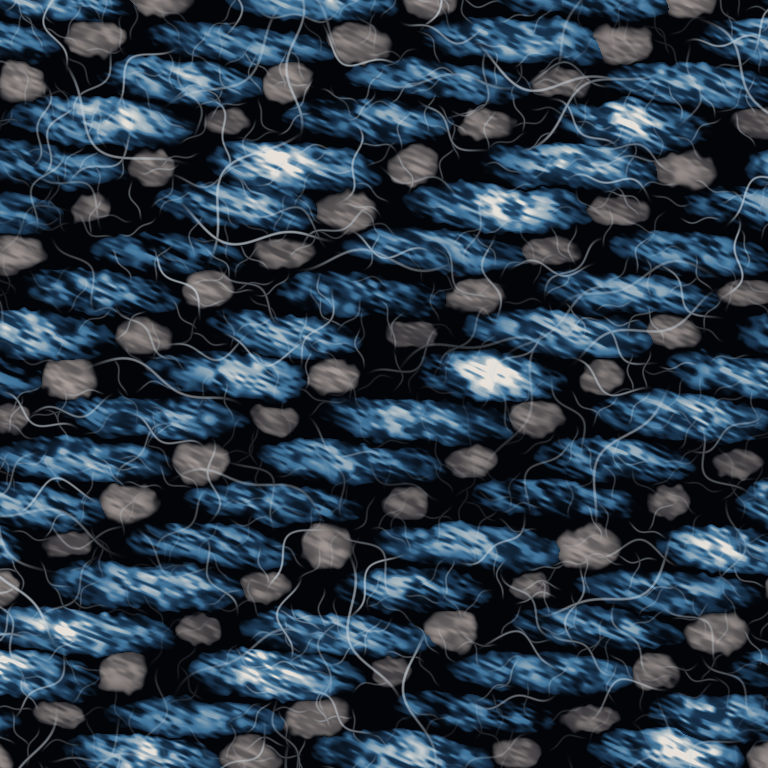
This texture is drawn by a WebGL 1 fragment shader. Its source:

```glsl
precision highp float;
// Close-up of worn denim: floating blue yarns in staggered twill rows, with small
// grey weft knots between them. Each yarn is a rounded shape shaded by stretched
// noise along its twist; layers of curved stray fibres are scattered over the top.
uniform vec2 u_resolution;

const vec2 REPEATS = vec2(2.9, 18.2);       // twill repeats across, rows up
const vec2 WEAVE_ORIGIN = vec2(1.36, 0.25); // weave phase, in repeats
const float ROW_SHIFT = 0.2595;             // sideways step per row, in repeats
const float ORIGIN_ROW = 17.0;
const float YARN_OFFSET = 0.56;             // knot centre to yarn centre
const vec2 YARN_SIZE = vec2(0.116, 0.029);  // half sizes, in canvas units
const vec2 KNOT_SIZE = vec2(0.037, 0.024);
const float YARN_TILT = 0.07;
const float TWIST_ANGLE = 0.42;
const float WEAR = 0.62;
const float FIBRE_STRENGTH = 0.72;

const vec3 SHADOW = vec3(0.008, 0.016, 0.032);
const vec3 NAVY = vec3(0.09, 0.19, 0.29);
const vec3 BLUE = vec3(0.25, 0.45, 0.60);
const vec3 PALE = vec3(0.59, 0.67, 0.72);
const vec3 CREAM = vec3(0.90, 0.88, 0.85);
const vec3 KNOT_DARK = vec3(0.14, 0.14, 0.16);
const vec3 KNOT_LIGHT = vec3(0.68, 0.64, 0.62);
const vec3 FIBRE = vec3(0.78, 0.82, 0.85);

vec2 hash2(vec2 p) {
  vec3 q = fract(p.xyx * vec3(0.1031, 0.1030, 0.0973));
  q += dot(q, q.yzx + 33.33);
  return fract((q.xx + q.yz) * q.zy);
}

float noise(vec2 p) {
  vec2 i = floor(p), f = fract(p);
  f *= f * (3.0 - 2.0 * f);
  float low = mix(hash2(i).x, hash2(i + vec2(1, 0)).x, f.x);
  float high = mix(hash2(i + vec2(0, 1)).x, hash2(i + vec2(1, 1)).x, f.x);
  return mix(low, high, f.y);
}

vec2 rotate(vec2 p, float a) {
  float c = cos(a), s = sin(a);
  return vec2(c * p.x - s * p.y, s * p.x + c * p.y);
}

// One bent hair per grid cell; halfWidth is in canvas units.
float fibres(vec2 p, float scale, float halfWidth, float density, float curl) {
  vec2 g = p * scale, cell = floor(g);
  float blur = scale / u_resolution.y, w = halfWidth * scale, result = 0.0;
  for (int j = -1; j <= 1; j++) {
    for (int i = -1; i <= 1; i++) {
      vec2 id = cell + vec2(i, j);
      vec2 spot = hash2(id + scale), form = hash2(id + scale + 57.0);
      vec2 kind = hash2(id + scale + 91.0);
      vec2 q = rotate(g - id - spot, 3.1416 * form.x);
      float bend = curl * (form.y - 0.5), phase = 5.0 * q.x + 6.2832 * kind.y;
      float y = q.y - bend * q.x * q.x - 0.1 * curl * sin(phase);
      float slope = 2.0 * bend * q.x + 0.5 * curl * cos(phase);
      float d = abs(y) * inversesqrt(1.0 + slope * slope);
      float line = 1.0 - smoothstep(max(w - blur, 0.0), w + blur, d);
      line *= 1.0 - smoothstep(0.45, 0.9, abs(q.x));
      result = max(result, line * step(kind.x, density) * (0.45 + 0.55 * kind.y));
    }
  }
  return result;
}

// Rounded height of a flattened thread: 1 at its axis, 0 outside.
float threadHeight(vec2 d, vec2 size) {
  vec2 e = abs(d) / size;
  return sqrt(max(1.0 - pow(e.x, 2.6) - e.y * e.y, 0.0));
}

vec3 denimRamp(float t) {
  vec3 c = mix(SHADOW, NAVY, smoothstep(0.03, 0.25, t));
  c = mix(c, BLUE, smoothstep(0.22, 0.48, t));
  c = mix(c, PALE, smoothstep(0.45, 0.70, t));
  return mix(c, CREAM, smoothstep(0.68, 0.95, t));
}

void main() {
  vec2 uv = gl_FragCoord.xy / u_resolution.y;
  vec2 warp = vec2(noise(uv * 22.0), noise(uv * 22.0 + 40.0)) - 0.5;
  vec2 fray = vec2(noise(uv * 95.0), noise(uv * 95.0 + 70.0)) - 0.5;
  vec2 p = uv + 0.012 * warp + 0.007 * fray;
  vec2 weave = p * REPEATS + vec2(0.0, WEAVE_ORIGIN.y);

  // Twisted strands, stretched along the ply
  vec2 ply = rotate(uv + 0.006 * warp, TWIST_ANGLE);
  float grain = 0.5 * noise(ply * vec2(32.0, 105.0)) + 0.5 * noise(ply * vec2(75.0, 250.0));
  grain = smoothstep(0.2, 0.82, grain);

  // Yarns and knots: the highest thread is kept
  vec3 color = SHADOW;
  float top = 0.0;
  for (int j = -1; j <= 1; j++) {
    float row = floor(weave.y) + float(j);
    float across = weave.x - WEAVE_ORIGIN.x - ROW_SHIFT * (row - ORIGIN_ROW);
    float rise = (weave.y - row - 0.5) / REPEATS.y;

    float t = across - YARN_OFFSET, column = floor(t + 0.5);
    vec2 vary = hash2(vec2(column, row) + 130.0), tint = hash2(vec2(column, row) + 210.0);
    vec2 d = vec2((t - column) / REPEATS.x, rise) + (vary - 0.5) * vec2(0.022, 0.008);
    d.y += YARN_TILT * d.x;
    float h = threadHeight(d, YARN_SIZE * (0.88 + 0.24 * tint.yx));
    float worn = exp(-pow((d.x + 0.07 * (vary.y - 0.5)) / 0.055, 2.0)) * tint.x * tint.x;
    float tone = h * (0.10 + 0.50 * grain + 0.12 * (tint.y - 0.5));
    tone += WEAR * worn * h * (0.45 + 0.55 * grain);
    tone *= 1.0 + 0.2 * d.y / YARN_SIZE.y;
    if (h > top) { top = h; color = denimRamp(tone); }

    column = floor(across + 0.5);
    vary = hash2(vec2(column, row) + 310.0);
    d = vec2((across - column) / REPEATS.x, rise) + (vary - 0.5) * vec2(0.016, 0.006);
    h = 0.9 * threadHeight(d, KNOT_SIZE * (0.8 + 0.4 * vary.yx));
    vec3 knot = mix(KNOT_DARK, KNOT_LIGHT, h * (0.2 + 0.5 * grain + 0.35 * vary.x));
    if (h > top) { top = h; color = mix(SHADOW, knot, smoothstep(0.1, 0.6, h)); }
  }

  // Stray fibres, from fine fuzz to long loose hairs
  float patches = smoothstep(0.2, 0.75, noise(uv * 5.0 + 9.0));
  float fuzz = 0.55 * fibres(uv, 31.0, 0.0010, 0.65, 0.9) * (0.35 + 0.65 * patches);
  float hairs = max(fibres(uv, 15.0, 0.0014, 0.45, 1.3), fibres(uv + 3.0, 8.0, 0.0017, 0.38, 1.0));
  float loose = max(fuzz, hairs * (0.5 + 0.5 * patches));
  gl_FragColor = vec4(mix(color, FIBRE, FIBRE_STRENGTH * loose), 1.0);
}
```
